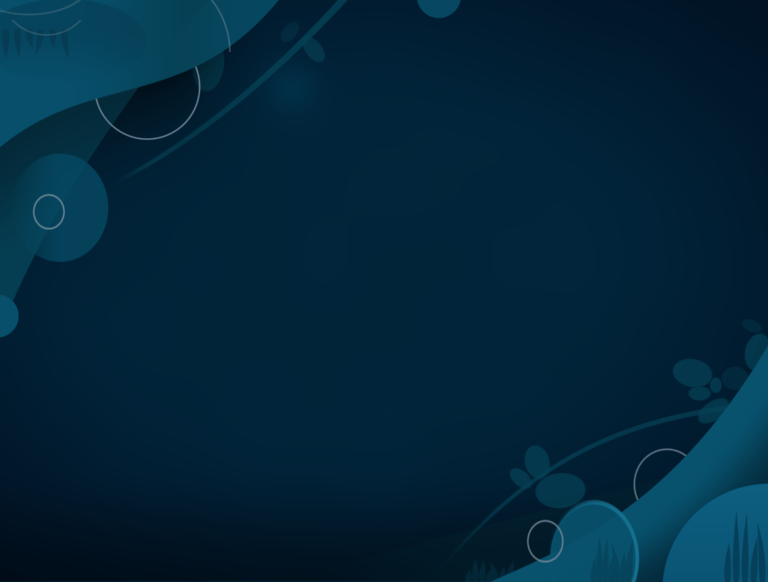
Give the GLSL for this background, as a WebGL 1 fragment shader.

```glsl
precision highp float;
// Deep blue backdrop with teal sheets, discs, thin rings and leafy stems in two
// opposite corners. Curved sheets are polynomial edges, the rest are ellipses,
// layered back to front in units of the canvas height.
uniform vec2 u_resolution;

float hash(vec2 p) {
  return fract(sin(dot(p, vec2(127.1, 311.7))) * 43758.5453);
}

float noise(vec2 p) {
  vec2 i = floor(p), f = fract(p);
  f = f * f * (3.0 - 2.0 * f);
  return mix(mix(hash(i), hash(i + vec2(1, 0)), f.x),
             mix(hash(i + vec2(0, 1)), hash(i + vec2(1, 1)), f.x), f.y);
}

// Coverage of a signed distance, with a soft edge
float fill(float d) {
  float soft = 1.0 / u_resolution.y;
  return 1.0 - smoothstep(-soft, soft, d);
}

float ellipse(vec2 p, vec2 center, vec2 radius) {
  return (length((p - center) / radius) - 1.0) * min(radius.x, radius.y);
}

float leaf(vec2 p, vec2 center, vec2 radius, float angle) {
  float c = cos(angle), s = sin(angle);
  vec2 q = p - center;
  return fill(ellipse(vec2(c * q.x + s * q.y, c * q.y - s * q.x), vec2(0), radius));
}

float ring(vec2 p, vec2 center, vec2 radius) {
  return fill(abs(ellipse(p, center, radius)) - 0.0013);
}

// Tuft of tapering blades, growing along the sign of height
float tuft(vec2 p, vec2 base, float width, float height) {
  float cover = 0.0;
  for (int i = 0; i < 7; i++) {
    float k = float(i);
    float t = (p.y - base.y) / (height * (0.45 + 0.55 * hash(vec2(k, 3.0))));
    float x = base.x + width * (k / 6.0 - 0.5) + 0.02 * (hash(vec2(k, 8.0)) - 0.5) * t * t;
    float blade = fill(abs(p.x - x) - 0.013 * (1.0 - t) * sqrt(max(t + 0.1, 0.0)));
    cover = max(cover, blade * step(0.0, t) * step(t, 1.0));
  }
  return cover;
}

void main() {
  vec2 p = gl_FragCoord.xy / u_resolution.y;
  vec3 teal = vec3(0.02, 0.25, 0.33);
  vec3 blue = vec3(0.03, 0.31, 0.42);
  vec3 silver = vec3(0.46, 0.54, 0.60);

  // Background: darker toward the bottom, the top and the far corners
  float shade = length((p - vec2(0.62, 0.53)) / vec2(1.0, 0.68));
  vec3 col = mix(vec3(0.006, 0.142, 0.227), vec3(0.002, 0.07, 0.14), smoothstep(0.35, 1.05, shade));
  col *= 0.7 + 0.3 * smoothstep(0.0, 0.2, p.y);
  col *= 0.98 + 0.04 * noise(p * 9.0);
  vec2 glow = p - vec2(0.5, 0.85);
  col += vec3(0.0, 0.05, 0.06) * exp(-500.0 * dot(glow, glow));

  // Faint hill along the bottom
  float hill = 0.02 + 0.27 * (p.x - 0.55);
  col = mix(col, vec3(0.01, 0.13, 0.18), 0.5 * fill(p.y - hill) * smoothstep(0.5, 0.85, p.x));

  // Upper stem with its leaves, and the disc on the top edge
  float d = p.x - 0.186;
  float stem = abs(p.y - 0.68 - d * (0.5 + 0.73 * d)) / sqrt(1.0 + pow(0.5 + 1.46 * d, 2.0));
  col = mix(col, teal, 0.85 * fill(stem - 0.003 - 0.008 * d) * smoothstep(0.0, 0.08, d));
  col = mix(col, teal, 0.65 * leaf(p, vec2(0.539, 0.915), vec2(0.025, 0.014), -0.9));
  col = mix(col, teal, 0.35 * leaf(p, vec2(0.498, 0.945), vec2(0.020, 0.012), 0.9));
  col = mix(col, blue, 0.85 * fill(ellipse(p, vec2(0.754, 1.007), vec2(0.038))));
  col = mix(col, teal, 0.75 * leaf(p, vec2(0.358, 0.89), vec2(0.027, 0.047), -0.1));

  // Upper left: rear sheet shadowed by the front one
  float front = 0.747 + p.x * (0.83 + p.x * (4.3 * p.x - 2.69));
  float t = p.y - 0.43;
  float rear = fill((p.x - t * (0.4 + 0.4 * t)) * 0.85);
  float gap = front - p.y;
  col *= 1.0 - 0.5 * exp(-12.0 * max(gap, 0.0)) * (1.0 - smoothstep(0.28, 0.48, p.x));
  vec3 rearColor = mix(vec3(0.015, 0.17, 0.23), teal, smoothstep(0.0, 0.22, gap));
  col = mix(col, rearColor, 0.95 * rear);
  float disc = fill(ellipse(p, vec2(0.103, 0.643), vec2(0.083, 0.093)));
  col = mix(col, vec3(0.02, 0.28, 0.38), 0.85 * disc * smoothstep(0.0, 0.11, p.x));
  col = mix(col, silver, 0.9 * ring(p, vec2(0.084, 0.636), vec2(0.026, 0.029)));
  col = mix(col, blue, fill(ellipse(p, vec2(-0.005, 0.457), vec2(0.037))));
  col = mix(col, silver, 0.9 * ring(p, vec2(0.253, 0.851), vec2(0.09)));

  // Upper left: front sheet, inner lobe, grass and arcs
  vec3 sheet = mix(blue, teal, smoothstep(0.1, 0.36, p.x));
  sheet = mix(sheet, blue, 0.5 * (1.0 - rear) * smoothstep(0.25, 0.45, p.x));
  float lobe = fill(ellipse(p, vec2(0.11, 0.93), vec2(0.142, 0.072)));
  sheet = mix(sheet, vec3(0.02, 0.24, 0.33), 0.65 * lobe * smoothstep(0.84, 0.96, p.y));
  sheet = mix(sheet, vec3(0.02, 0.20, 0.28), 0.5 * tuft(p, vec2(0.05, 0.95), 0.12, -0.06));
  sheet = mix(sheet, silver, 0.35 * ring(p, vec2(0.08, 1.02), vec2(0.08)) * step(p.y, 0.965));
  sheet = mix(sheet, silver, 0.35 * ring(p, vec2(0.05, 1.04), vec2(0.11, 0.065)));
  col = mix(col, sheet, fill(gap * 0.85));
  float arc = ring(p, vec2(0.25, 0.91), vec2(0.145));
  col = mix(col, silver, 0.5 * arc * step(0.33, p.x) * step(0.91, p.y));

  // Lower stem with its flower and leaves
  d = p.x - 0.739;
  stem = abs(p.y - d * (1.27 + d * (0.9 * d - 1.8))) / sqrt(1.0 + pow(1.27 - 2.4 * d, 2.0));
  col = mix(col, teal, 0.75 * fill(stem - 0.0025 - 0.004 * d) * smoothstep(0.0, 0.15, d));
  float petals = max(leaf(p, vec2(0.923, 0.206), vec2(0.021, 0.029), 0.25),
                     leaf(p, vec2(0.895, 0.178), vec2(0.022, 0.013), -0.7));
  petals = max(petals, leaf(p, vec2(0.963, 0.157), vec2(0.043, 0.030), 0.1));
  petals = max(petals, leaf(p, vec2(1.19, 0.359), vec2(0.034, 0.024), -0.2));
  petals = max(petals, leaf(p, vec2(1.202, 0.324), vec2(0.019, 0.012), 0.0));
  petals = max(petals, leaf(p, vec2(1.23, 0.338), vec2(0.010, 0.013), 0.0));
  petals = max(petals, leaf(p, vec2(1.226, 0.294), vec2(0.030, 0.016), 0.6));
  petals = max(petals, leaf(p, vec2(1.302, 0.395), vec2(0.022, 0.032), -0.2));
  col = mix(col, teal, 0.75 * petals);
  float dim = max(leaf(p, vec2(1.263, 0.35), vec2(0.023, 0.020), 0.0),
                  leaf(p, vec2(1.292, 0.44), vec2(0.018, 0.010), -0.4));
  dim = max(dim, tuft(p, vec2(0.84, 0.0), 0.07, 0.045));
  col = mix(col, teal, 0.35 * dim);
  col = mix(col, silver, 0.8 * ring(p, vec2(1.146, 0.168), vec2(0.056, 0.060)));

  // Lower right: sheet lit along its edge, then the oval, ring and large disc
  d = max(p.x - 0.842, 0.0);
  float depth = (d * (0.44 + 1.8 * d * d) - p.y) / sqrt(1.0 + pow(0.44 + 5.4 * d * d, 2.0));
  sheet = mix(vec3(0.03, 0.32, 0.43), vec3(0.015, 0.17, 0.24), smoothstep(0.03, 0.13, depth));
  col = mix(col, sheet, fill(-depth));
  float oval = ellipse(p, vec2(1.02, 0.04), vec2(0.075, 0.097));
  vec3 glass = mix(vec3(0.03, 0.32, 0.43), teal, 0.7 * tuft(p, vec2(1.05, 0.0), 0.06, 0.09));
  col = mix(col, glass, 0.92 * fill(oval));
  col = mix(col, vec3(0.08, 0.44, 0.56), fill(abs(oval) - 0.003) * smoothstep(0.93, 1.08, p.x));
  col = mix(col, silver, 0.85 * ring(p, vec2(0.937, 0.07), vec2(0.030, 0.035)));
  vec3 bright = mix(vec3(0.04, 0.33, 0.46), vec3(0.05, 0.37, 0.50), min(p.y * 6.0, 1.0));
  bright = mix(bright, vec3(0.02, 0.23, 0.33), 0.85 * tuft(p, vec2(1.295, 0.0), 0.09, 0.14));
  col = mix(col, bright, fill(ellipse(p, vec2(1.322, -0.015), vec2(0.184))));

  gl_FragColor = vec4(col, 1.0);
}
```
